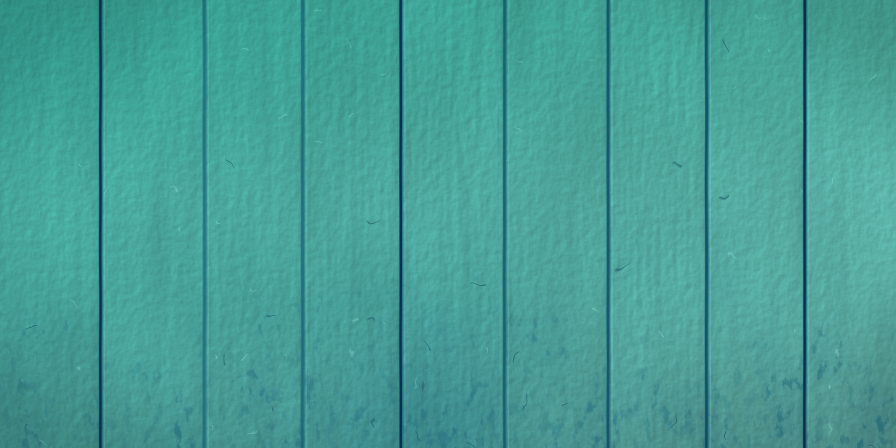
This texture is drawn by a WebGL 2 fragment shader. Its source:

```glsl
#version 300 es
precision highp float;
// Nine upright painted planks in weathered teal, parted by dark grooves.
// Gradient noise gives the paint relief, brush streaks and the scuffs that
// gather low down; a loop cuts the grooves, and hashed cells scatter scratches.

uniform vec2 u_resolution;
out vec4 fragColor;

const int SEAMS = 8;
const vec3 TEAL_TOP = vec3(0.245, 0.640, 0.585);
const vec3 TEAL_MID = vec3(0.310, 0.660, 0.620);
const vec3 TEAL_LOW = vec3(0.300, 0.595, 0.570);
const vec3 SCUFF = vec3(0.170, 0.460, 0.520);
const vec3 GROOVE_EDGE = vec3(0.110, 0.450, 0.510);
const vec3 GROOVE_DARK = vec3(0.035, 0.190, 0.330);

float hash(vec2 p) {
  vec3 q = fract(p.xyx * vec3(0.1031, 0.1030, 0.0973));
  q += dot(q, q.yzx + 33.33);
  return fract((q.x + q.y) * q.z);
}

vec2 gradient(vec2 cell) {
  float angle = 6.2832 * hash(cell + 17.0);
  return vec2(cos(angle), sin(angle));
}

float noise(vec2 p) {
  vec2 i = floor(p), f = fract(p);
  vec2 w = f * f * f * (f * (f * 6.0 - 15.0) + 10.0);
  vec2 e = vec2(1.0, 0.0);
  float low = mix(dot(gradient(i), f), dot(gradient(i + e), f - e), w.x);
  float high = mix(dot(gradient(i + e.yx), f - e.yx), dot(gradient(i + 1.0), f - 1.0), w.x);
  return mix(low, high, w.y);
}

float fbm(vec2 p) {
  float sum = 0.0, gain = 0.5;
  for (int i = 0; i < 4; i++) {
    sum += gain * noise(p);
    p = mat2(1.6, 1.2, -1.2, 1.6) * p + 7.3;
    gain *= 0.55;
  }
  return sum;
}

// Antialiased coverage of a band around zero
float band(float d, float halfWidth, float px) {
  return clamp((halfWidth - abs(d)) / px + 0.5, 0.0, 1.0) * min(1.0, 2.0 * halfWidth / px);
}

// Slightly uneven plank spacing, in canvas heights
float seamPosition(int i) {
  return 0.2254 * float(i) - 0.0005 - 0.006 * cos(1.5708 * float(i));
}

float seamDepth(int i) {
  return (i == 1 || i % 4 == 0) ? 1.0 : 0.25 + 0.075 * float(i);
}

// Small bent scratches, at most one per cell
float scratches(vec2 p, float scale, float density, float px) {
  vec2 q = p * scale, cell = floor(q);
  float seed = hash(cell + 41.0);
  float angle = 3.1416 * hash(cell + 5.0);
  vec2 d = fract(q) - 0.5 - 0.3 * (vec2(hash(cell + 9.0), hash(cell + 23.0)) - 0.5);
  d = mat2(cos(angle), sin(angle), -sin(angle), cos(angle)) * d;
  d.y += 0.12 * noise(q * 5.0);
  float halfLength = mix(0.04, 0.24, hash(cell + 31.0));
  float inside = 1.0 - smoothstep(halfLength * 0.6, halfLength, abs(d.x));
  return step(seed, density) * inside * band(d.y / scale, 0.0013, px);
}

// Paint height: pebbled skin plus upright brush marks
float relief(vec2 p, float brush) {
  return fbm(p * vec2(52.0, 44.0)) + brush * noise(p * vec2(75.0, 9.0));
}

vec3 paint(vec2 p, float plank, float aspect) {
  vec3 color = mix(TEAL_MID, TEAL_TOP, smoothstep(0.5, 1.0, p.y));
  color = mix(color, TEAL_LOW, 1.0 - smoothstep(0.0, 0.42, p.y));
  color += vec3(0.035, 0.008, 0.008) * (2.0 * p.x / aspect - 1.0);
  color *= 1.0 + 0.05 * (hash(vec2(plank, 3.0)) - 0.5);
  color *= 1.0 + 0.07 * noise(p * vec2(5.0, 3.0) + plank * 3.7);
  // Cooler, thinner paint toward the middle of the wall
  float cool = exp(-pow((p.x - 0.47 * aspect) / 0.24, 2.0)) * (1.0 - smoothstep(0.0, 0.6, p.y));
  return mix(color, vec3(0.205, 0.535, 0.560), 0.5 * cool);
}

void main() {
  float px = 1.0 / u_resolution.y, aspect = u_resolution.x * px;
  vec2 p = gl_FragCoord.xy * px;

  float plank = 0.0;
  for (int i = 1; i <= SEAMS; i++) plank += step(seamPosition(i), p.x);
  vec2 grain = p + vec2(0.0, plank * 2.37);
  vec3 color = paint(p, plank, aspect);

  // Relief lit from the upper left, with faint streaks
  float brush = mix(0.1, 0.5, hash(vec2(plank, 8.0)));
  vec2 toLight = vec2(-0.004, 0.004);
  color *= 1.0 + 0.20 * (relief(grain, brush) - relief(grain + toLight, brush));
  color *= 1.0 + 0.05 * noise(grain * vec2(38.0, 3.0));

  // Scuffs thicken toward the foot of the planks
  float low = 1.0 - smoothstep(0.02, 0.62, p.y + 0.25 * noise(grain * vec2(4.0, 2.0)));
  float wear = smoothstep(0.10, 0.34, fbm(grain * vec2(44.0, 25.0)) + 0.27 * low - 0.19);
  float patches = smoothstep(-0.15, 0.3, noise(grain * vec2(9.0, 5.0)));
  color = mix(color, SCUFF, 0.75 * wear * low * mix(0.35, 1.0, patches));
  color = mix(color, SCUFF, 0.14 * low * patches);
  color = mix(color, SCUFF * 0.85, 0.75 * scratches(grain, 9.0, 0.05 + 0.22 * low, px));
  color += 0.10 * scratches(grain + 3.1, 13.0, 0.12, px);

  // Grooves: blue shoulder, dark core and a lit right lip
  for (int i = 1; i <= SEAMS; i++) {
    float d = p.x - seamPosition(i) + 0.0012 * noise(vec2(float(i) * 5.3, p.y * 6.0));
    float depth = seamDepth(i);
    color *= 1.0 - 0.10 * depth * exp(-abs(d) / 0.008);
    color += 0.06 * band(d - 0.0085, 0.0015, px);
    color = mix(color, GROOVE_EDGE, mix(0.5, 0.85, depth) * band(d, 0.0045, px));
    color = mix(color, GROOVE_DARK, depth * depth * band(d + 0.0006, 0.0026, px));
  }

  // Gentle darkening into the corners
  vec2 c = 2.0 * p / vec2(aspect, 1.0) - 1.0;
  color *= 1.0 - 0.11 * smoothstep(0.7, 2.0, dot(c, c));
  fragColor = vec4(color, 1.0);
}
```
